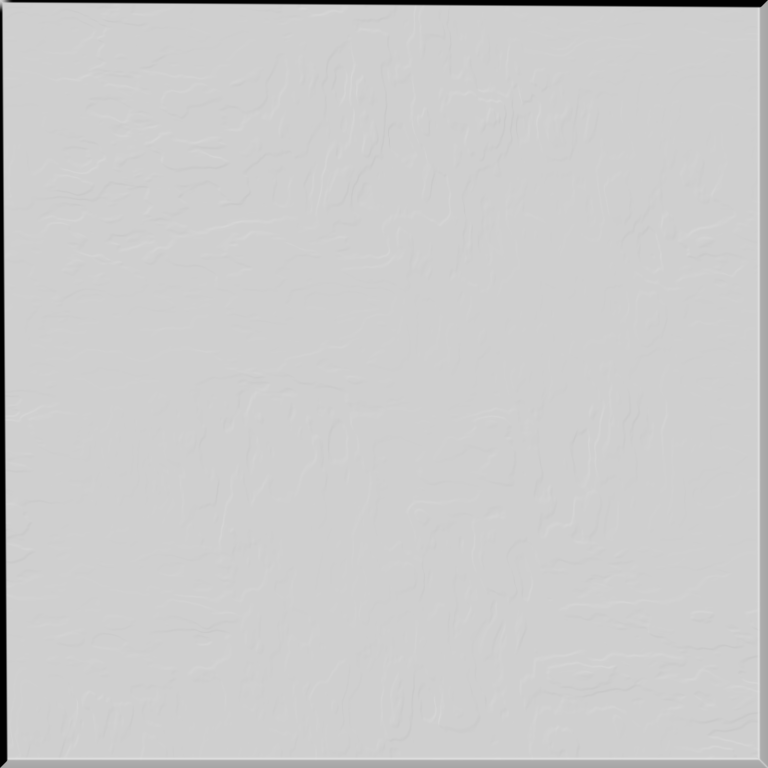
Write a Shadertoy shader that draws this texture map.

```glsl
// Pale grey plaster panel with embossed crinkles, dark upper left edges and a grey bevel.
const vec3 PLASTER = vec3(0.812);
const vec3 BEVEL = vec3(0.665);
const vec3 RIDGE = vec3(0.89);
const vec3 SHADOW = vec3(0.005);

const vec2 LIGHT_DIR = vec2(0.55, -0.83);
const float RELIEF_GAIN = 0.00008;  // slope to brightness
const float RELIEF_LIMIT = 0.11;    // soft bound of the brightness change
const float SLOPE_STEP = 0.0012;    // spacing of the slope samples
const vec2 CRINKLE_SCALE = vec2(12.0, 25.0);
const float TERRACES = 5.0;
const float TERRACE_SOFTNESS = 0.17;
const float SWELL = 0.3;            // share of smooth relief between the steps
const float WARP = 0.022;

const float BEVEL_WIDTH = 0.0105;
const float SHADOW_NEAR = 0.003;    // shadow width at the upper left corner
const float SHADOW_FAR = 0.0095;    // shadow width at the far ends
const float EDGE_SOFTNESS = 0.0016;

float hash(vec2 p) {
    vec3 q = fract(vec3(p.xyx) * 0.1031);
    q += dot(q, q.yzx + 33.33);
    return fract((q.x + q.y) * q.z);
}

float noise(vec2 p) {
    vec2 cell = floor(p), f = fract(p);
    vec2 s = f * f * f * (f * (f * 6.0 - 15.0) + 10.0);
    float low = mix(hash(cell), hash(cell + vec2(1, 0)), s.x);
    float high = mix(hash(cell + vec2(0, 1)), hash(cell + vec2(1, 1)), s.x);
    return mix(low, high, s.y);
}

float fbm(vec2 p) {
    float sum = 0.0, amplitude = 0.54;
    for (int i = 0; i < 4; i++) {
        sum += amplitude * noise(p);
        p = mat2(1.96, 0.4, -0.4, 1.96) * p + 17.3;
        amplitude *= 0.46;
    }
    return sum;
}

// Stepped height: flat plates that end in thin ragged cliffs
float relief(vec2 p) {
    vec2 q = p + WARP * (vec2(fbm(p * 14.0), fbm(p * 14.0 + 51.0)) - 0.5);
    float upright = smoothstep(0.35, 0.65, noise(p * 5.0 + 8.0) + 0.3 * (0.45 - p.y));
    float across = fbm(q * CRINKLE_SCALE);
    float along = fbm(q * CRINKLE_SCALE.yx + 90.0);
    float height = mix(across, along, upright) * TERRACES;
    float cliff = smoothstep(0.5 - TERRACE_SOFTNESS, 0.5 + TERRACE_SOFTNESS, fract(height));
    return floor(height) + cliff + SWELL * height;
}

// Brightness change from the slope towards the light
float emboss(vec2 p) {
    vec2 offset = LIGHT_DIR * SLOPE_STEP;
    float slope = (relief(p - offset) - relief(p + offset)) / (2.0 * SLOPE_STEP);
    float roughness = mix(0.2, 1.0, smoothstep(0.3, 0.75, fbm(p * 7.0 + 31.0)));
    float change = slope * RELIEF_GAIN * roughness;
    return change / (1.0 + abs(change) / RELIEF_LIMIT);
}

// 1 inside the width, 0 outside
float strip(float dist, float width, float softness) {
    return 1.0 - smoothstep(width - softness, width + softness, dist);
}

void mainImage(out vec4 fragColor, in vec2 fragCoord) {
    vec2 uv = fragCoord / iResolution.xy;
    float left = uv.x, right = 1.0 - uv.x;
    float bottom = uv.y, top = 1.0 - uv.y;

    vec3 color = PLASTER + emboss(uv);

    // Grey bevel on the right and bottom, with a bright inner ridge
    float inset = min(right, bottom);
    float ridge = exp(-pow((inset - BEVEL_WIDTH - 0.0015) / 0.0016, 2.0));
    color = mix(color, RIDGE, 0.75 * ridge);
    vec3 bevelColor = BEVEL + 0.03 * (inset / BEVEL_WIDTH - 0.5);
    float miter = exp(-pow((right - bottom) / 0.0018, 2.0));
    bevelColor = mix(bevelColor, RIDGE, 0.5 * miter);
    color = mix(color, bevelColor, strip(inset, BEVEL_WIDTH, EDGE_SOFTNESS));

    // Tapered dark edges on the top and left, mitred against the bevel
    float topShadow = strip(top, mix(SHADOW_NEAR, SHADOW_FAR, left), EDGE_SOFTNESS);
    topShadow *= smoothstep(-EDGE_SOFTNESS, EDGE_SOFTNESS, right - top);
    topShadow *= smoothstep(0.0, 0.018, left);
    float leftShadow = strip(left, mix(SHADOW_NEAR, SHADOW_FAR, top), EDGE_SOFTNESS);
    leftShadow *= smoothstep(-EDGE_SOFTNESS, EDGE_SOFTNESS, bottom - left);
    leftShadow *= smoothstep(0.0, 0.018, top);
    color = mix(color, SHADOW, max(topShadow, leftShadow));

    fragColor = vec4(color, 1.0);
}
```
